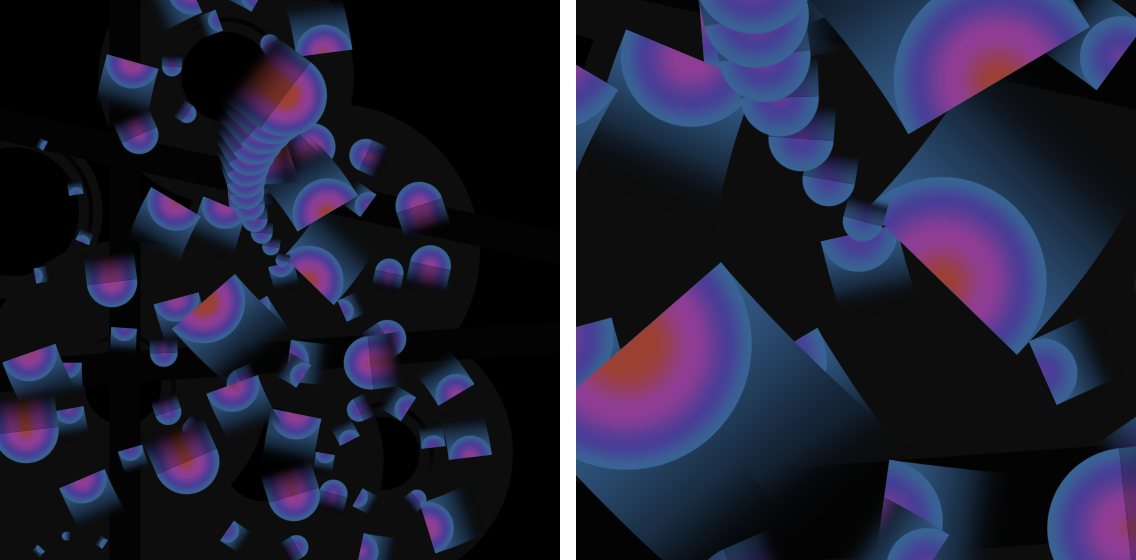
Left, the full canvas; right, a detail of the centre.
A Shadertoy shader for this background:

```glsl
// Glowing half discs with fading tails, scattered along circular orbits and
// one curling chain, over faint grey rings crossed by three dark bars.
// Each part is a distance mask painted over the colour built so far.

const float TAU = 6.28319;
const vec3 GREY = vec3(0.05);
const vec3 BAR = vec3(0.013, 0.012, 0.01);
const vec3 BLUE = vec3(0.22, 0.39, 0.58);
const vec3 VIOLET = vec3(0.28, 0.24, 0.59);
const vec3 MAGENTA = vec3(0.56, 0.24, 0.58);
const vec3 EMBER = vec3(0.61, 0.25, 0.20);

// How a flat side turns: x follows the orbit angle, y is a fixed lean
const vec2 TANGENT = vec2(1.0, -1.57);
const vec2 UPRIGHT = vec2(0.06, 1.5);

float hash(float n) {
    return fract(sin(n * 12.9898) * 4375.85);
}

vec2 polar(float angle) {
    return vec2(cos(angle), sin(angle));
}

// Smoothed inside of a distance field
float cover(float dist, float px) {
    return smoothstep(px, -px, dist);
}

// Colour by depth below the rim: blue, violet, magenta, ember
vec3 glow(float depth) {
    float d = depth / 0.06;
    vec3 c = mix(BLUE, VIOLET, smoothstep(0.0, 0.26, d));
    c = mix(c, MAGENTA, smoothstep(0.2, 0.58, d));
    return mix(c, EMBER, smoothstep(0.58, 1.0, d));
}

// Grey disc with a black hole and a thin dark groove
vec3 ring(vec3 col, vec2 p, float outer, float hole, float px) {
    float r = length(p);
    col = mix(col, GREY, cover(r - outer, px));
    float groove = abs(r - hole - 0.022) - 0.004;
    float arc = smoothstep(0.0, 0.1, p.x * 0.8 + p.y);
    col = mix(col, BAR, cover(groove, px) * arc * step(0.01, hole));
    return mix(col, vec3(0.0), cover(r - hole, px) * step(0.01, hole));
}

vec3 bar(vec3 col, vec2 p, vec2 through, float angle, float halfWidth, float px) {
    float dist = abs(dot(p - through, polar(angle + TAU / 4.0))) - halfWidth;
    return mix(col, BAR, cover(dist, px));
}

// Half disc with its flat side facing a direction; the tail leaves
// from the flat side (low seed) or from the dome (high seed)
vec3 comet(vec3 col, vec2 p, float size, float facing, float seed, float px) {
    vec2 dir = polar(facing);
    vec2 q = vec2(dot(p, dir), dot(p, vec2(-dir.y, dir.x)));
    bool fromFlat = seed < 0.42;
    float along = fromFlat ? q.x : -q.x;
    float across = abs(q.y + 2.0 * (seed - 0.3) * along * along);
    float fade = smoothstep(size * (fromFlat ? 1.5 : 2.5), 0.0, along);
    vec3 tint = fromFlat ? glow(size - across) * 0.75 : BLUE * 0.9;
    float tail = cover(across - size, px) * cover(-along, px);
    col = mix(col, tint * fade, tail * smoothstep(0.0, 0.5, fade));
    float dist = length(q);
    float dome = cover(dist - size, px) * cover(q.x, px);
    return mix(col, glow(size - dist), dome);
}

// Comets spread along one orbit with jittered place, size and turn
vec3 orbit(vec3 col, vec2 p, float radius, float size, int count,
           float phase, vec2 turn, float px) {
    for (int i = 0; i < count; i++) {
        float id = float(i) + phase * 7.0 + radius * 91.0;
        float angle = phase + (float(i) + 0.4 * (hash(id) - 0.5)) * TAU / float(count);
        vec2 spot = polar(angle) * radius * mix(0.9, 1.12, hash(id + 3.1));
        float s = size * mix(0.72, 1.15, hash(id + 5.7));
        float facing = turn.x * angle + turn.y + 0.5 * (hash(id + 9.3) - 0.5);
        col = comet(col, p - spot, s, facing, hash(id + 13.9), px);
    }
    return col;
}

// Overlapping comets that shrink down a bent line
vec3 chain(vec3 col, vec2 p, float px) {
    const int LINKS = 13;
    for (int i = LINKS - 1; i >= 0; i--) {
        float t = float(i) / float(LINKS - 1);
        float bend = 2.0 * t - 1.15;
        vec2 spot = vec2(0.42 + 0.068 * bend * bend + 0.035 * t, mix(0.83, 0.535, t));
        float size = mix(0.074, 0.012, pow(t, 0.7));
        col = comet(col, p - spot, size, mix(2.5, 1.3, t), 0.3, px);
    }
    return col;
}

void mainImage(out vec4 fragColor, in vec2 fragCoord) {
    vec2 p = fragCoord / iResolution.y;
    float px = 0.8 / iResolution.y;
    vec2 top = p - vec2(0.404, 0.863), middle = p - vec2(0.592, 0.55);
    vec2 left = p - vec2(0.026, 0.622), low = p - vec2(0.22, 0.31);
    vec2 right = p - vec2(0.684, 0.19), bottom = p - vec2(0.47, 0.177);
    vec2 corner = p - vec2(0.13, -0.06), heart = p - vec2(0.45, 0.577);

    // Rings and bars
    vec3 col = ring(vec3(0.0), middle, 0.265, 0.0, px);
    col = ring(col, top, 0.228, 0.08, px);
    col = ring(col, left, 0.157, 0.115, px);
    col = ring(col, right, 0.232, 0.065, px);
    col = ring(col, bottom, 0.215, 0.072, px);
    col = ring(col, corner, 0.31, 0.0, px);
    col = ring(col, low, 0.26, 0.068, px);
    col = bar(col, p, vec2(0.223, 0.5), TAU / 4.0, 0.028, px);
    col = bar(col, p, vec2(0.5, 0.667), -0.218, 0.028, px);
    col = bar(col, p, vec2(0.5, 0.363), 0.07, 0.028, px);

    // Comets, small orbits first
    col = orbit(col, left, 0.127, 0.012, 8, 0.4, TANGENT, px);
    col = orbit(col, corner, 0.1, 0.009, 9, 0.2, TANGENT, px);
    col = orbit(col, top, 0.1, 0.021, 6, 0.7, TANGENT, px);
    col = orbit(col, top, 0.18, 0.046, 7, 1.2, TANGENT, px);
    col = orbit(col, middle, 0.19, 0.041, 8, 0.5, TANGENT, px);
    col = orbit(col, middle, 0.1, 0.025, 5, 0.9, TANGENT, px);
    col = orbit(col, bottom, 0.15, 0.027, 8, 0.3, TANGENT, px);
    col = orbit(col, right, 0.095, 0.023, 6, 1.0, TANGENT, px);
    col = orbit(col, right, 0.165, 0.045, 7, 0.8, TANGENT, px);
    col = orbit(col, low, 0.1, 0.029, 6, 0.6, UPRIGHT, px);
    col = orbit(col, low, 0.178, 0.056, 7, 1.75, UPRIGHT, px);
    col = orbit(col, heart, 0.14, 0.07, 5, 2.93, TANGENT, px);
    col = chain(col, p, px);
    fragColor = vec4(col, 1.0);
}
```
